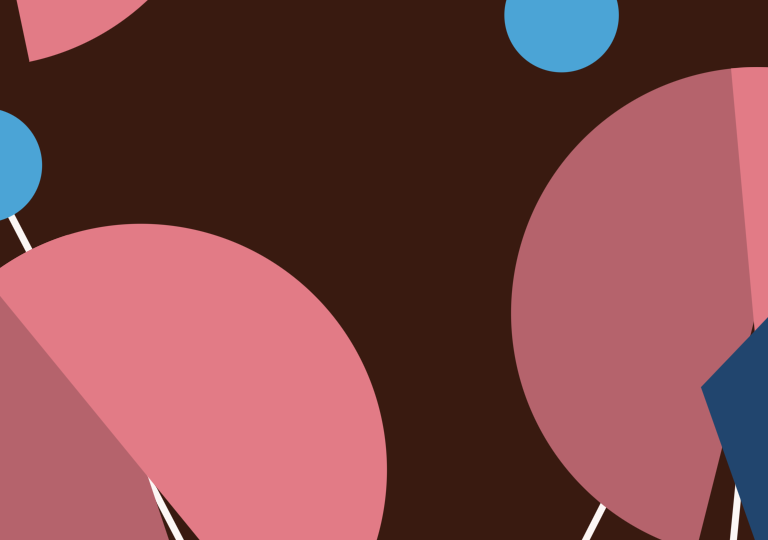
A Shadertoy shader for this background:

```glsl
#define BROWN vec3(0.222, 0.100, 0.063)
#define ROSE vec3(0.710, 0.390, 0.425)
#define PINK vec3(0.888, 0.482, 0.527)
#define SKY vec3(0.295, 0.645, 0.840)
#define NAVY vec3(0.130, 0.272, 0.430)
#define STICK vec3(0.99, 0.97, 0.96)
#define DISC_RADIUS 0.4556
#define BALL_RADIUS 0.106
#define STICK_HALF_WIDTH 0.0065

// Distances are positive inside each shape; one unit is the canvas height.
float disc(vec2 p, vec2 center, float radius) {
    return radius - length(p - center);
}

// Half-plane to the left of a directed line.
float leftOf(vec2 p, vec2 start, vec2 direction) {
    vec2 d = normalize(direction);
    vec2 q = p - start;
    return d.x * q.y - d.y * q.x;
}

float stick(vec2 p, vec2 a, vec2 b) {
    vec2 ab = b - a;
    float t = clamp(dot(p - a, ab) / dot(ab, ab), 0.0, 1.0);
    return STICK_HALF_WIDTH - length(p - a - ab * t);
}

void paint(inout vec3 color, vec3 ink, float d) {
    float softness = 0.75 / iResolution.y;
    color = mix(color, ink, smoothstep(-softness, softness, d));
}

// Two-tone disc with an open wedge between its halves.
void paintPie(inout vec3 color, vec2 p, vec2 center, vec2 apex, vec2 pinkEdge, vec2 roseEdge) {
    float body = disc(p, center, DISC_RADIUS);
    paint(color, ROSE, min(body, leftOf(p, apex, roseEdge)));
    paint(color, PINK, min(body, leftOf(p, apex, pinkEdge)));
}

void mainImage(out vec4 fragColor, in vec2 fragCoord) {
    vec2 p = fragCoord / iResolution.y;
    vec3 color = BROWN;

    // Sticks lie behind everything else
    vec2 leftBall = vec2(-0.028, 0.694);
    paint(color, STICK, stick(p, leftBall, vec2(0.341, -0.015)));
    paint(color, STICK, stick(p, vec2(1.148, 0.124), vec2(1.075, -0.019)));
    paint(color, STICK, stick(p, vec2(1.380, 0.222), vec2(1.356, -0.022)));

    // Balls
    paint(color, SKY, disc(p, leftBall, BALL_RADIUS));
    paint(color, SKY, disc(p, vec2(1.040, 0.972), BALL_RADIUS));

    // Upper left slice
    vec2 sliceCenter = vec2(-0.039, 1.3315);
    float slice = min(disc(p, sliceCenter, DISC_RADIUS),
                      leftOf(p, sliceCenter, vec2(0.21, -1.0)));
    paint(color, PINK, slice);

    // Large split discs
    paintPie(color, p, vec2(0.261, 0.130), vec2(0.274, 0.117),
             vec2(0.633, -0.774), vec2(-0.333, 1.0));
    paintPie(color, p, vec2(1.402, 0.420), vec2(1.396, 0.404),
             vec2(0.09, -1.0), vec2(0.252, 1.0));

    // Navy corner
    vec2 corner = vec2(1.298, 0.283);
    paint(color, NAVY, min(leftOf(p, corner, vec2(-0.67, -0.70)),
                           leftOf(p, corner, vec2(0.353, -1.0))));

    fragColor = vec4(color, 1.0);
}
```
